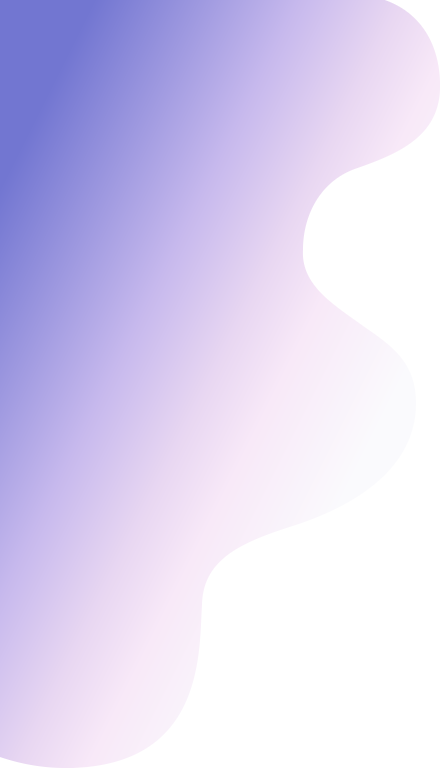
Write a Shadertoy shader that draws this background.

```glsl
// A slanted indigo-to-blush gradient fills a wavy blob on a white page.
// The blob's right side is a chain of cubic curves that descend steadily,
// so each row is solved by bisection; a parabola closes the lower left.

#define INDIGO vec3(0.447, 0.463, 0.820)
#define LILAC  vec3(0.780, 0.725, 0.930)
#define ORCHID vec3(0.910, 0.842, 0.948)
#define BLUSH  vec3(0.971, 0.912, 0.972)
#define MIST   vec3(0.982, 0.982, 0.992)
#define PAGE   vec3(1.0)
#define GRADIENT_AXIS vec2(2.0, 1.0)
#define FOOT_X    0.085
#define FOOT_RISE 0.0143
#define SEGMENTS  8

// Curve ends, in canvas heights from the top left
const vec2 knots[9] = vec2[9](
    vec2(0.501, 0.0), vec2(0.573, 0.112), vec2(0.462, 0.220),
    vec2(0.3945, 0.3255), vec2(0.475, 0.426), vec2(0.5417, 0.525),
    vec2(0.3776, 0.686), vec2(0.263, 0.788), vec2(0.085, 1.0));

// Two control handles per curve
const vec2 handles[16] = vec2[16](
    vec2(0.547, 0.016), vec2(0.573, 0.057),
    vec2(0.573, 0.178), vec2(0.518, 0.2005),
    vec2(0.418, 0.236), vec2(0.3945, 0.279),
    vec2(0.392, 0.372), vec2(0.435, 0.397),
    vec2(0.513, 0.452), vec2(0.5417, 0.474),
    vec2(0.5417, 0.6016), vec2(0.4766, 0.655),
    vec2(0.3125, 0.707), vec2(0.264, 0.729),
    vec2(0.259, 0.846), vec2(0.268, 1.0));

vec2 bezier(vec2 a, vec2 b, vec2 c, vec2 d, float t) {
    float s = 1.0 - t;
    return s*s*s*a + 3.0*s*s*t*b + 3.0*s*t*t*c + t*t*t*d;
}

vec2 bezierTangent(vec2 a, vec2 b, vec2 c, vec2 d, float t) {
    float s = 1.0 - t;
    return s*s*(b - a) + 2.0*s*t*(c - b) + t*t*(d - c);
}

// Approximate signed distance to the blob, negative inside
float blobDistance(vec2 p) {
    if (p.x < FOOT_X) {
        float k = 1.0 - p.x / FOOT_X;
        return p.y - 1.0 + FOOT_RISE * k * k;
    }
    // Pick the curve that spans this row
    int seg = 0;
    for (int i = 1; i < SEGMENTS; i++) {
        if (p.y >= knots[i].y) seg = i;
    }
    vec2 a = knots[seg], b = handles[2 * seg];
    vec2 c = handles[2 * seg + 1], d = knots[seg + 1];

    // Find where the curve meets the row
    float lo = 0.0, hi = 1.0;
    for (int i = 0; i < 14; i++) {
        float mid = 0.5 * (lo + hi);
        if (bezier(a, b, c, d, mid).y < p.y) lo = mid;
        else hi = mid;
    }
    float t = 0.5 * (lo + hi);
    vec2 tangent = bezierTangent(a, b, c, d, t);
    float gap = p.x - bezier(a, b, c, d, t).x;
    return gap * tangent.y / max(length(tangent), 1e-5);
}

float ramp(float from, float to, float x) {
    return clamp((x - from) / (to - from), 0.0, 1.0);
}

vec3 blobColor(vec2 p) {
    float s = dot(p, GRADIENT_AXIS);
    vec3 color = mix(INDIGO, LILAC, ramp(0.247, 0.781, s));
    color = mix(color, ORCHID, ramp(0.781, 1.042, s));
    color = mix(color, BLUSH, ramp(1.042, 1.224, s));
    return mix(color, MIST, ramp(1.224, 1.55, s));
}

void mainImage(out vec4 fragColor, in vec2 fragCoord) {
    vec2 p = fragCoord / iResolution.y;
    p.y = 1.0 - p.y;

    // One pixel of edge smoothing
    float coverage = clamp(0.5 - blobDistance(p) * iResolution.y, 0.0, 1.0);
    fragColor = vec4(mix(PAGE, blobColor(p), coverage), 1.0);
}
```
